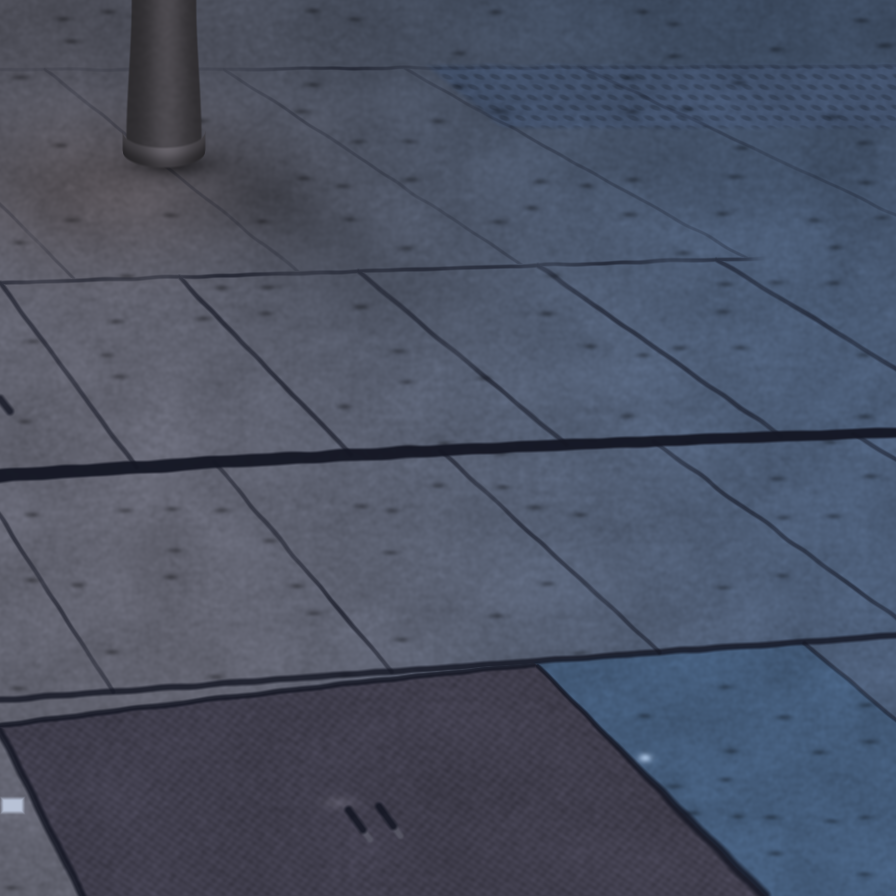
Reproduce this texture procedurally as a Shadertoy shader.

```glsl
// Dusky stone pavement in perspective with slab joints, a metal post and a service cover.
#define WARM_STONE vec3(.385, .39, .44)
#define COOL_STONE vec3(.295, .365, .47)
#define BLUE_SLAB vec3(.265, .36, .48)
#define COVER_COLOR vec3(.25, .242, .3)
#define GAP_COLOR vec3(.075, .085, .135)
#define ROW_FAR vec3(.922, .004, 0)
#define ROW_UPPER vec3(.684, .033, 0)
#define ROW_GAP vec3(.469, .066, -.018)
#define ROW_LOWER vec3(.219, .072, 0)
#define ROW_COVER vec3(.19, .13, -.025)
#define MOTTLE .23
#define GRAIN .1

vec2 hash2(vec2 p) {
    vec3 q = fract(p.xyx * vec3(.1031, .103, .0973));
    q += dot(q, q.yzx + 33.33);
    return fract((q.xx + q.yz) * q.zy);
}

float corner(vec2 i, vec2 f, vec2 o) { return dot(hash2(i + o) * 2. - 1., f - o); }

float noise(vec2 p) {
    vec2 i = floor(p), f = fract(p), u = f * f * (3. - 2. * f), o = vec2(1, 0);
    return mix(mix(corner(i, f, o.yy), corner(i, f, o), u.x),
               mix(corner(i, f, o.yx), corner(i, f, o.xx), u.x), u.y);
}

float fbm(vec2 p) {
    float sum = 0., amp = .6;
    for (int i = 0; i < 4; i++, amp *= .55) {
        sum += amp * noise(p);
        p = p * 2.03 + 7.1;
    }
    return sum;
}

float curve(vec3 c, float x) { return c.x + x * (c.y + x * c.z); }
float inside(float d, float soft) { return smoothstep(-soft, soft, d); }
float stroke(float d, float w) { return 1. - smoothstep(w * .4, w * 1.5 + .0008, d); }
float blob(vec2 p, vec2 c, vec2 r) { p = (p - c) / r; return exp(-dot(p, p)); }

float segment(vec2 p, vec2 a, vec2 b) {
    vec2 d = b - a;
    return length(p - a - d * clamp(dot(p - a, d) / dot(d, d), 0., 1.));
}

// Signed distance, positive to the right of a line running down from a to b
float rightOf(vec2 p, vec2 a, vec2 b) {
    vec2 d = normalize(b - a);
    return d.x * (p.y - a.y) - d.y * (p.x - a.x);
}

// Distance to the joints between two rows; x is a curve of the joint index
float joints(vec2 p, vec3 rowA, vec3 rowB, vec3 xA, vec3 xB) {
    float d = 1.;
    for (float i = 0.; i < 5.; i++) {
        float a = curve(xA, i), b = curve(xB, i);
        d = min(d, segment(p, vec2(a, curve(rowA, a)), vec2(b, curve(rowB, b))));
    }
    return d;
}

void mainImage(out vec4 fragColor, in vec2 fragCoord) {
    vec2 p = fragCoord / iResolution.xy;
    float px = 1. / iResolution.y;
    float mottle = fbm(p * vec2(9, 13));
    float grain = noise(p * vec2(95, 130)) + .6 * noise(p * 190.);
    vec2 w = p + .0025 * vec2(noise(p * 30.), noise(p * 30. + 9.));

    // Stone, cooler to the right and dimmer in the distance
    vec3 col = mix(WARM_STONE, COOL_STONE, smoothstep(.1, 1., p.x + .25 * (p.y - .5)));
    col *= 1. - .2 * smoothstep(.62, 1., p.y);
    col *= 1. - .1 * blob(p, vec2(.42, .66), vec2(.16, .07));

    // Blue slab beside the cover
    vec2 edgeA = vec2(.6, .257), edgeB = vec2(.853, 0), slabA = vec2(.898, .282), slabB = vec2(1.01, .188);
    float right = rightOf(w, edgeA, edgeB);
    float slab = inside(curve(ROW_LOWER, w.x) - w.y, px) * inside(right, px);
    col = mix(col, BLUE_SLAB, slab * inside(-rightOf(w, slabA, slabB), px));

    // Soil and shade around the post
    col = mix(col, vec3(.345, .315, .325), .65 * blob(p, vec2(.12, .79), vec2(.17, .08)));
    vec2 s = mat2(.87, .5, -.5, .87) * (p - vec2(.32, .765));
    col *= 1. - .24 * blob(s, vec2(0), vec2(.14, .052));

    // Studded paving
    float studded = inside(w.x - .48 - 1.2 * (.925 - w.y), .008) * inside(.035 - abs(w.y - .892), .004);
    float stud = length(fract(vec2((p.x + p.y) / .018, p.y / .0115)) - .5);
    col = mix(col, vec3(.225, .28, .375) * (.9 + .25 * smoothstep(.15, .4, stud)), .8 * studded);

    // Mottling, grain and scattered specks
    col *= 1. + MOTTLE * mottle + GRAIN * grain;
    vec2 cell = p * vec2(19, 27), id = floor(cell);
    float speck = blob(fract(cell), .25 + .5 * hash2(id), vec2(.16, .09));
    col *= 1. - .28 * speck * step(.68, hash2(id + 40.).x);

    // Slab joints
    float upper = joints(w, ROW_UPPER, ROW_GAP, vec3(0, .2, 0), vec3(.152, .24, 0));
    float lower = joints(w, ROW_GAP, ROW_LOWER, vec3(-.028, .275, -.0075), vec3(.126, .317, -.006));
    float far = joints(w, ROW_FAR, ROW_UPPER, vec3(-.15, .2, 0), vec3(.085, .25, 0));
    float line = max(stroke(upper, .0022) * .75, stroke(lower, .002) * .7);
    line = max(line, max(stroke(far, .0014) * .35, stroke(segment(w, slabA, slabB), .002) * .65));
    line = max(line, stroke(abs(w.y - curve(ROW_UPPER, w.x)), .0018) * .7 * inside(.84 - w.x, .02));
    float seam = .2 + .45 * blob(p, vec2(.38, .92), vec2(.09, .1));
    line = max(line, stroke(abs(w.y - curve(ROW_FAR, w.x)), .0015) * seam);
    col = mix(col, GAP_COLOR, line * (.75 + .5 * noise(p * 14.)));

    // Service cover with fine tread and two lifting slots
    vec2 leftA = vec2(0, .185), leftB = vec2(.092, 0);
    float top = curve(ROW_COVER, w.x) - w.y;
    float cover = inside(top, px) * inside(rightOf(w, leftA, leftB), px) * inside(-right, px);
    float tread = sin(p.x * 520. + p.y * 180.) * sin(p.y * 620.);
    col = mix(col, COVER_COLOR * (1. + .06 * tread + .16 * mottle + .12 * grain), cover);
    col += .08 * blob(p, vec2(.378, .104), vec2(.018, .007));
    for (float i = 0.; i < 2.; i++) {
        vec2 c = vec2(.397, .085) + i * vec2(.034, .004), d = vec2(.008, -.011);
        col = mix(col, WARM_STONE, .6 * stroke(segment(p, c, c + d * 2.), .003));
        col = mix(col, GAP_COLOR, .9 * stroke(segment(p, c - d, c + d), .004));
    }

    // Cover frame and wide row gaps
    float frame = stroke(abs(top), .0028) * inside(.6 - w.x, .004);
    frame = max(frame, stroke(segment(w, edgeA, edgeB), mix(.006, .002, smoothstep(0., .25, p.y))));
    frame = max(frame, stroke(segment(w, leftA, leftB), .004));
    frame = max(frame, stroke(abs(w.y - curve(ROW_LOWER, w.x)), .0032));
    col = mix(col, GAP_COLOR, .82 * frame);
    float gap = abs(w.y - curve(ROW_GAP, w.x)) - mix(.0065, .0045, p.x);
    col = mix(col, GAP_COLOR, .95 - .95 * smoothstep(-.001, .003, gap));

    // Pale litter and a dark notch at the left edge
    vec2 box = abs(p - vec2(.014, .101)) - vec2(.012, .008);
    col = mix(col, vec3(.72, .76, .84), inside(-max(box.x, box.y), .003));
    col += .35 * blob(p, vec2(.72, .154), vec2(.007, .005));
    col = mix(col, GAP_COLOR, .8 * stroke(segment(p, vec2(0, .555), vec2(.011, .541)), .004));

    // Post with a rounded foot
    float u = (p.x - .183) / mix(.042, .036, smoothstep(.84, 1., p.y)), v = (p.x - .183) / .046;
    float y = p.y + .018 * sqrt(max(0., 1. - v * v));
    vec3 metal = vec3(.285, .275, .295) * (.62 + .42 * exp(-3. * (u - .1) * (u - .1)));
    col *= 1. - .5 * blob(p, vec2(.193, .816), vec2(.045, .012));
    col = mix(col, metal * (1. + .06 * grain), inside(1. - abs(u), .04) * inside(y - .846, .002));
    float foot = inside(1. - abs(v), .03) * inside(.011 - abs(y - .842), .002);
    col = mix(col, metal * (.85 + .5 * smoothstep(.832, .852, y)), foot);
    fragColor = vec4(clamp(col, 0., 1.), 1);
}
```
